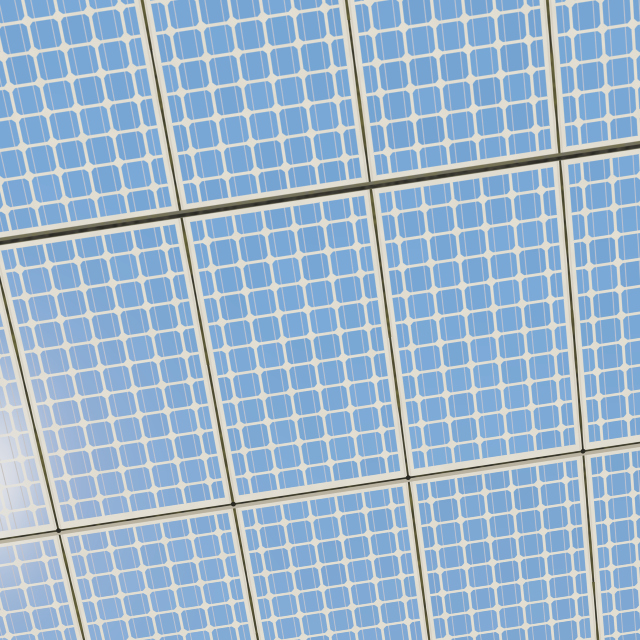
This pattern is drawn by a WebGL 2 fragment shader. Its source:

```glsl
#version 300 es
precision highp float;

#define PANEL_ORIGIN vec2(0.2826, 0.3346)
#define PANEL_ACROSS vec2(0.2960, -0.0448)
#define PANEL_DOWN vec2(0.1125, 0.5189)
#define PERSPECTIVE 0.0835
#define CELL_PITCH vec2(0.1553, 0.0898)
#define FRAME_MARGIN vec2(0.040, 0.029)
#define CELL_HALF 0.447
#define CELL_RADIUS 0.555
#define BUSBAR_OFFSET 0.25
#define GROOVE_HALF 0.0017
#define GLARE_CENTER vec2(-0.01, 0.745)
#define GRIME 0.6

uniform vec2 u_resolution;
out vec4 fragColor;

const vec3 CELL_BLUE = vec3(0.465, 0.650, 0.832);
const vec3 BACKING = vec3(0.885, 0.868, 0.822);
const vec3 BUSBAR = vec3(0.79, 0.78, 0.81);
const vec3 TAN = vec3(0.73, 0.70, 0.63);
const vec3 MOSS = vec3(0.47, 0.45, 0.25);
const vec3 STONE = vec3(0.45, 0.44, 0.39);
const vec3 SHADOW = vec3(0.16, 0.155, 0.13);
const vec3 HAZE = vec3(0.70, 0.73, 0.84);
const vec3 GLARE = vec3(0.90, 0.90, 0.91);

float hash(vec2 p) {
    return fract(sin(dot(p, vec2(127.1, 311.7))) * 43758.5453);
}

float noise(vec2 p) {
    vec2 i = floor(p), f = fract(p);
    f = f * f * (3.0 - 2.0 * f);
    return mix(mix(hash(i), hash(i + vec2(1, 0)), f.x),
               mix(hash(i + vec2(0, 1)), hash(i + vec2(1, 1)), f.x), f.y);
}

// Coverage of the inside of a distance field, softened over one pixel
float fill(float d, float px) {
    return 1.0 - smoothstep(-0.75 * px, 0.75 * px, d);
}

// Canvas position (y down) to panel coordinates, one unit per panel
vec2 toPanels(vec2 p) {
    mat2 basis = mat2(PANEL_ACROSS, PANEL_DOWN - PERSPECTIVE * p);
    return inverse(basis) * (p - PANEL_ORIGIN);
}

// Solar cells with clipped corners, halved where they meet the frame
vec3 panelColor(vec2 grid, vec2 p, float px) {
    vec2 id = floor(grid);
    vec2 local = fract(grid) - 0.5;
    vec2 cellGrid = local / CELL_PITCH;
    vec2 cellId = floor(cellGrid + 0.5);
    vec2 c = cellGrid - cellId;
    float cellPx = px / (PANEL_ACROSS.x * CELL_PITCH.x);

    float cell = max(max(abs(c.x), abs(c.y)) - CELL_HALF, length(c) - CELL_RADIUS);
    vec2 border = (abs(local) - 0.5 + FRAME_MARGIN) / CELL_PITCH;
    cell = max(cell, max(border.x, border.y));

    // Haze and a bright reflection over the lower left
    vec2 g = p - GLARE_CENTER;
    float haze = exp(-dot(g * vec2(4.2, 3.6), g * vec2(4.2, 3.6)));
    float glare = exp(-dot(g * vec2(13.0, 7.0), g * vec2(13.0, 7.0)));

    float tint = (hash(id + 7.0) - 0.5) * 0.015 + (hash(cellId + id * 17.0) - 0.5) * 0.018;
    vec3 blue = CELL_BLUE + tint + vec3(0.035, 0.015, 0.0) * smoothstep(0.3, 1.0, p.y);
    blue = mix(blue, HAZE, 0.65 * haze);
    blue = mix(blue, GLARE, 0.9 * glare);

    // Two thin conductors on each cell
    float busbar = abs(abs(c.x) - BUSBAR_OFFSET) - 0.017;
    blue = mix(blue, mix(BUSBAR, TAN, 0.5 * glare), 0.85 * fill(busbar, cellPx));

    vec3 backing = BACKING + 0.02 * (noise(p * 60.0) - 0.5);
    backing = mix(backing, GLARE, 0.5 * glare);
    return mix(backing, blue, fill(cell, cellPx));
}

// Frame rims and the dirty grooves between panels
vec3 addGrooves(vec3 color, vec2 grid, vec2 p, float px) {
    vec2 line = floor(grid + 0.5);
    vec2 d = (grid - line) * vec2(PANEL_ACROSS.x, 0.47);
    float dirt = noise(vec2(line.x * 9.0 + line.y * 5.0, p.y * 32.0));
    float speck = noise(p * 150.0);

    float rim = abs(abs(d.x) - 0.0045) - 0.0012;
    color = mix(color, TAN, 0.3 * fill(rim, px));
    vec3 grime = mix(SHADOW, MOSS, GRIME * (dirt + 0.6 * speck));
    float width = GROOVE_HALF * (0.8 + 0.7 * dirt);
    color = mix(color, grime, fill(abs(d.x) - width, px));

    // The wide upper seam is stone over shadow, the others a thin line over tan
    if (line.y < 0.5) {
        vec3 stone = mix(STONE, MOSS, 0.5 * speck);
        color = mix(color, stone, fill(abs(d.y) - 0.0055, px));
        color = mix(color, mix(SHADOW, STONE, 0.4 * speck), fill(abs(d.y - 0.002) - 0.0026, px));
    } else {
        color = mix(color, TAN, fill(abs(d.y - 0.0045) - 0.003, px));
        color = mix(color, mix(SHADOW, MOSS, 0.5 * speck), fill(abs(d.y) - 0.0015, px));
        color = mix(color, SHADOW, fill(length(d) - 0.004, px));
    }
    return color;
}

void main() {
    vec2 p = gl_FragCoord.xy / u_resolution;
    p.y = 1.0 - p.y;
    float px = 1.0 / min(u_resolution.x, u_resolution.y);
    vec2 grid = toPanels(p);
    vec3 color = panelColor(grid, p, px);
    color = addGrooves(color, grid, p, px);
    fragColor = vec4(color, 1.0);
}
```
